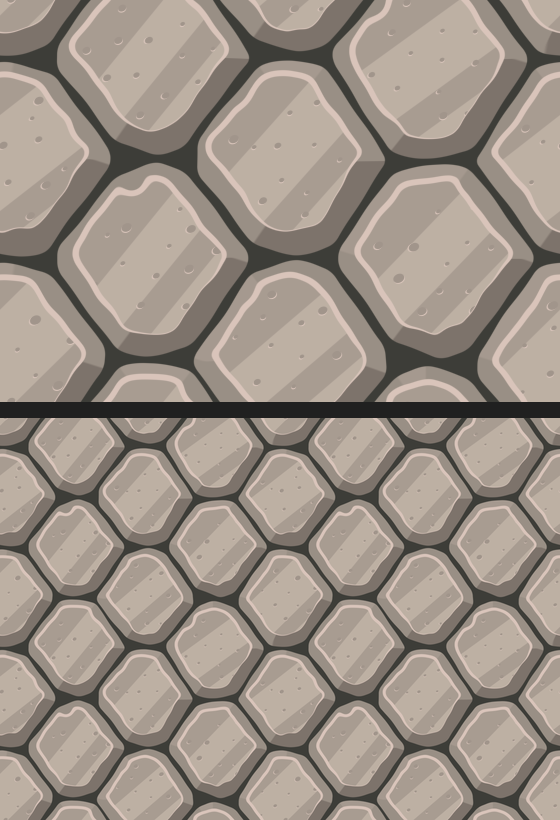
Top: one tile. Bottom: repeated 2 by 2.
Write a Shadertoy shader that draws this texture.

```glsl
// Seamless paving of chipped, bevelled hexagonal stones with pits and diagonal sheen.
#define COLUMNS 4.0
#define ROWS 2.0
#define ASPECT 1.3913
#define JITTER 0.024
#define GAP 0.0105
#define BEVEL 0.040
#define RIM 0.0145
#define CORNER_REACH 0.238
#define NOTCHES 2
#define PITS 12

const vec3 GROUT = vec3(0.24, 0.24, 0.22);
const vec3 SHADOW = vec3(0.49, 0.45, 0.42);
const vec3 SIDE = vec3(0.60, 0.56, 0.52);
const vec3 BAND = vec3(0.66, 0.61, 0.57);
const vec3 FACE = vec3(0.74, 0.69, 0.64);
const vec3 HIGHLIGHT = vec3(0.85, 0.77, 0.73);
const vec2 SHADE_DIR = vec2(0.5, -0.866);
const vec2 ORIGIN = vec2(0.03, 0.10);

struct Stone {
    float outer;   // distance to the outline
    float inner;   // distance to the flat top
    float sharp;   // unrounded outline, separates the facets
    vec3 bevel;    // tone of the nearest facet
};

// Random value of a cell; the key wraps with the tile.
float hash(vec2 id, float salt) {
    vec2 key = mod(id, vec2(COLUMNS, ROWS));
    return fract(sin(dot(vec3(key, salt), vec3(12.71, 78.23, 37.72))) * 4375.85);
}

float smax(float a, float b, float k) {
    float h = max(k - abs(a - b), 0.0);
    return max(a, b) + h * h / (4.0 * k);
}

vec2 polar(float angle) { return vec2(cos(angle), sin(angle)); }

// Centre of a cell on a sheared lattice, lightly jittered.
vec2 centre(vec2 id) {
    vec2 lattice = vec2(id.x * ASPECT / COLUMNS, (id.y + 0.5 * id.x) / ROWS);
    return ORIGIN + lattice + JITTER * (vec2(hash(id, 1.0), hash(id, 2.0)) - 0.5);
}

// Cuts the stone by one plane and shades the facet it leaves.
void addFacet(inout Stone s, float d, vec2 normal, float rnd, float aa) {
    float facing = dot(normal, SHADE_DIR);
    vec3 tone = facing > 0.48 + 0.25 * rnd ? SHADOW : SIDE;
    if (facing < -0.5 && rnd > 0.45) tone = mix(SIDE, BAND, 0.8);
    s.bevel = mix(s.bevel, tone, smoothstep(-aa, aa, d - s.sharp));
    s.sharp = max(s.sharp, d);
    s.outer = smax(s.outer, d, 0.012);
    s.inner = smax(s.inner, d + BEVEL * (0.8 + 0.4 * facing + 0.4 * rnd), 0.014);
}

Stone buildStone(vec2 p, vec2 id, vec2 c, float aa) {
    Stone s = Stone(-1.0, -1.0, -1.0, SIDE);
    vec2 q = p - c;
    // Sides face the six neighbours, each slightly tilted
    for (int i = -1; i <= 1; i++)
    for (int j = -1; j <= 1; j++) {
        if (i == j) continue;
        vec2 step2 = vec2(i, j);
        vec2 toNext = centre(id + step2) - c;
        float rnd = hash(id, 5.0 + float(i * 3 + j));
        float tilt = 0.09 * (rnd - 0.5);
        vec2 n = normalize(toNext + tilt * vec2(-toNext.y, toNext.x));
        float gap = i == 0 ? 0.65 * GAP : GAP;
        addFacet(s, dot(q - 0.5 * toNext, n) + gap, n, rnd, aa);
    }
    // Corners cut to random depth
    for (int k = 0; k < 6; k++) {
        float rnd = hash(id, 20.0 + float(k));
        vec2 n = normalize(polar(float(k) * 1.0472) * vec2(1.0, 1.7));
        addFacet(s, dot(q, n) - CORNER_REACH - 0.026 * (rnd - 0.5), n, rnd, aa);
    }
    // Worn outline and chipped top
    float angle = atan(q.y, q.x);
    float phase = 6.283 * hash(id, 30.0);
    s.outer += 0.0025 * sin(3.0 * angle + phase) + 0.0015 * sin(8.0 * angle - phase);
    s.inner += 0.003 * sin(5.0 * angle - phase) + 0.0015 * sin(11.0 * angle + phase);
    for (int k = 0; k < NOTCHES; k++) {
        float salt = 33.0 + 3.0 * float(k);
        float around = 3.1416 * float(k) + 2.6 * hash(id, salt);
        float size = mix(0.018, 0.042, hash(id, salt + 1.0));
        s.inner = smax(s.inner, size - length(q - 0.212 * polar(around)), 0.02);
    }
    return s;
}

// Flat top: diagonal bands and shallow pits with a bright lip.
vec3 topColour(vec2 q, vec2 id, float aa) {
    float across = dot(q, polar(-0.82 + 0.3 * (hash(id, 40.0) - 0.5)));
    float shift = 0.05 * (hash(id, 41.0) - 0.5);
    float upper = smoothstep(aa, -aa, across + 0.085 + shift);
    float lower = smoothstep(aa, -aa, abs(across - 0.095 - shift) - 0.034);
    vec3 colour = mix(FACE, BAND, max(upper, lower));
    for (int k = 0; k < PITS; k++) {
        float n = float(k), rnd = hash(id, 50.0 + n);
        float reach = 0.165 * sqrt((n + 0.3 + 0.6 * rnd) / float(PITS));
        vec2 d = q - reach * polar(2.4 * n + 6.283 * hash(id, 42.0) + 0.7 * rnd);
        float radius = mix(0.0055, 0.0135, rnd * rnd);
        d = vec2(d.x - 0.25 * d.y, 1.15 * d.y);
        vec2 lip = 0.0032 * polar(-0.8 - 2.0 * hash(id, 70.0 + n));
        colour = mix(colour, HIGHLIGHT, smoothstep(aa, -aa, length(d - lip) - radius));
        colour = mix(colour, mix(SIDE, BAND, 0.5), smoothstep(aa, -aa, length(d) - radius));
    }
    return colour;
}

void mainImage(out vec4 fragColor, in vec2 fragCoord) {
    vec2 p = fragCoord / iResolution.xy * vec2(ASPECT, 1.0);
    float aa = 0.8 / iResolution.y;
    // Nearest stone
    vec2 g = (p - ORIGIN) * vec2(COLUMNS / ASPECT, ROWS);
    vec2 base = round(vec2(g.x, g.y - 0.5 * g.x)), id = base;
    float nearest = 9.0;
    for (int i = -1; i <= 1; i++)
    for (int j = -1; j <= 1; j++) {
        vec2 cell = base + vec2(i, j);
        float d = length(p - centre(cell));
        if (d < nearest) { nearest = d; id = cell; }
    }
    vec2 c = centre(id), q = p - c;
    Stone s = buildStone(p, id, c, aa);
    // Rim thins towards the shaded side
    float facing = dot(normalize(q + 1e-5), SHADE_DIR);
    float rim = RIM * (1.0 - 0.85 * smoothstep(0.1, 0.95, facing));
    vec3 colour = mix(GROUT, s.bevel, smoothstep(aa, -aa, s.outer));
    colour = mix(colour, HIGHLIGHT, smoothstep(aa, -aa, s.inner));
    colour = mix(colour, topColour(q, id, aa), smoothstep(aa, -aa, s.inner + rim));
    fragColor = vec4(colour, 1.0);
}
```
